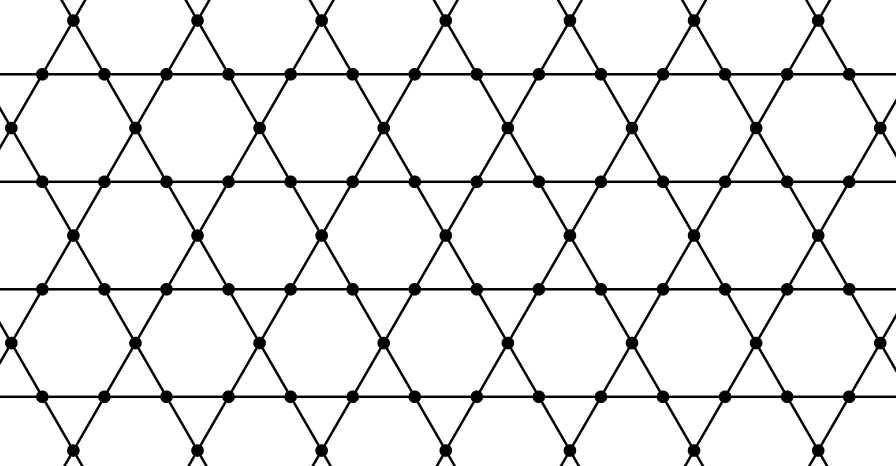
A Shadertoy shader for this pattern:

```glsl
// Trihexagonal (kagome) net: black lines with round nodes on white.
// Three families of parallel lines, 60 degrees apart, are repeated by
// distance; the nodes sit on alternating rows where the lines cross.

const float PERIOD = 106.4;                  // hexagon spacing, canvas width = 768
const float ROW = PERIOD * 0.8660254;        // spacing of parallel lines

// Signed offset from the nearest multiple of step
float nearest(float x, float period) {
    return x - period * round(x / period);
}

// Distance to the closest line of the three families
float lineDistance(vec2 p) {
    float level  = abs(nearest(p.y - 0.5 * ROW, ROW));
    float rising = abs(nearest(dot(p, vec2(0.8660254, 0.5)), ROW));
    float falling = abs(nearest(dot(p, vec2(0.8660254, -0.5)), ROW));
    return min(level, min(rising, falling));
}

// Distance to the closest crossing
float nodeDistance(vec2 p) {
    float row = round(p.y / (0.5 * ROW));
    bool onLevelLine = mod(row, 2.0) > 0.5;
    // Level lines hold twice as many nodes as the rows between them
    float spacing = onLevelLine ? 0.5 * PERIOD : PERIOD;
    float shift = onLevelLine ? 0.25 * PERIOD : 0.25 * PERIOD * mod(row, 4.0);
    return length(vec2(nearest(p.x - shift, spacing), p.y - row * 0.5 * ROW));
}

void mainImage(out vec4 fragColor, in vec2 fragCoord) {
    // Measure from the top left, with the first node as origin
    float pixel = 768.0 / iResolution.x;
    vec2 p = vec2(fragCoord.x, iResolution.y - fragCoord.y) * pixel - vec2(62.9, 17.6);

    // Union of strokes and discs, smoothed over one pixel
    float shape = min(lineDistance(p) - 1.08, nodeDistance(p) - 5.4);
    float ink = clamp(0.5 - shape / pixel, 0.0, 1.0);

    fragColor = vec4(mix(vec3(1.0), vec3(0.0), ink), 1.0);
}
```
